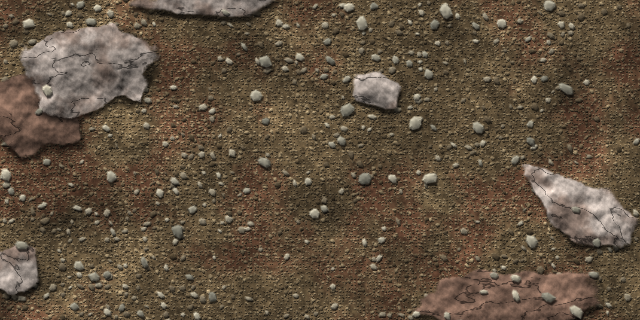
A Shadertoy shader for this texture:

```glsl
// Sunlit gravelly earth with scattered pebbles and half-buried boulders.

const float TAU = 6.2831853;
const vec2 LIGHT = vec2(-0.34, 0.94);

const vec3 EARTH = vec3(0.34, 0.285, 0.205);
const vec3 RUST = vec3(0.34, 0.235, 0.175);
const vec3 UMBER = vec3(0.31, 0.26, 0.19);
const vec3 SAND = vec3(0.59, 0.52, 0.40);
const vec3 ASH = vec3(0.69, 0.66, 0.58);
const vec3 SLATE = vec3(0.46, 0.45, 0.40);
const vec3 GRANITE = vec3(0.57, 0.53, 0.50);
const vec3 REDROCK = vec3(0.42, 0.33, 0.28);

float hash(vec2 p) {
    vec3 q = fract(p.xyx * 0.1031);
    q += dot(q, q.yzx + 33.33);
    return fract((q.x + q.y) * q.z);
}

float noise(vec2 p) {
    vec2 i = floor(p), f = fract(p);
    f = f * f * (3.0 - 2.0 * f);
    return mix(mix(hash(i), hash(i + vec2(1, 0)), f.x),
               mix(hash(i + vec2(0, 1)), hash(i + 1.0), f.x), f.y);
}

float fbm(vec2 p) {
    float sum = 0.0, amp = 0.52;
    for (int i = 0; i < 5; i++) {
        sum += amp * noise(p);
        p = mat2(0.8, 0.6, -0.6, 0.8) * p * 2.03 + 7.0;
        amp *= 0.5;
    }
    return sum;
}

mat2 rotation(float a) {
    return mat2(cos(a), sin(a), -sin(a), cos(a));
}

// Positive where a noise surface faces the light.
float relief(vec2 p, float reach) {
    return fbm(p) - fbm(p + LIGHT * reach);
}

// Rough convex polygon of about unit radius; face is its nearest side's normal.
float chip(vec2 q, float seed, out vec2 face) {
    float d = length(q) - 1.05;
    face = q / max(length(q), 0.001);
    for (int i = 0; i < 7; i++) {
        float k = float(i);
        float a = TAU * (k + 0.7 * hash(vec2(k * 3.0 + 1.0, seed))) / 7.0;
        vec2 dir = vec2(cos(a), sin(a));
        float e = dot(q, dir) - 0.72 - 0.25 * hash(vec2(seed, k * 5.0 + 2.0));
        if (e > d) { d = e; face = dir; }
    }
    return d;
}

// One jittered stone per cell, each with its own cast shadow.
void scatter(inout vec3 col, vec2 p, float cells, float density, float clumping,
             vec3 dark, vec3 pale, float seed) {
    vec2 g = p * cells;
    float blur = cells / iResolution.y;
    for (int y = -1; y <= 1; y++)
    for (int x = -1; x <= 1; x++) {
        vec2 id = floor(g) + vec2(x, y);
        vec2 key = id + seed;
        float clump = smoothstep(0.38, 0.62, fbm(id / cells * 3.5 + 19.0));
        if (hash(key) > density * mix(1.0, clump, clumping)) continue;
        vec2 jitter = vec2(hash(key + 31.0), hash(key + 57.0));
        vec2 delta = g - id - 0.2 - 0.6 * jitter;
        if (dot(delta, delta) > 0.7) continue;
        float size = mix(0.24, 0.5, pow(hash(key + 83.0), 1.6));
        vec2 radii = size * vec2(1.0, mix(0.5, 0.92, hash(key + 109.0)));
        mat2 turn = rotation((hash(key + 131.0) - 0.4) * 2.2);
        float shape = 90.0 * hash(key + 157.0);
        vec2 face, unused;
        vec2 q = turn * delta / radii;
        float shadow = chip(turn * (delta + LIGHT * size * 0.42) / radii, shape, unused);
        float d = chip(q, shape, face);
        col *= mix(1.0, 0.36, smoothstep(0.18, -0.2, shadow));
        float lit = dot(mix(q, face, smoothstep(-0.5, -0.1, d)), turn * LIGHT);
        vec3 tint = mix(dark, pale, hash(key + 181.0));
        tint *= 0.96 + 0.38 * lit + 0.2 * (noise(g * 7.0) - 0.5);
        col = mix(col, tint, smoothstep(blur, -blur, d * radii.y));
    }
}

// Weathered rock with facets, cracks and a ragged, partly buried rim.
void boulder(inout vec3 col, vec2 p, vec2 centre, vec2 radii, float angle, vec3 tint, float seed) {
    mat2 turn = rotation(angle);
    vec2 warp = vec2(fbm(p * 14.0 + seed), fbm(p * 14.0 - seed)) - 0.5;
    vec2 q = turn * (p - centre) / radii + warp * 0.5;
    if (dot(q, q) > 4.0) return;
    vec2 face, unused;
    float d = chip(q, seed, face);
    float shadow = chip(q + turn * LIGHT * 0.02 / radii, seed, unused);
    col *= mix(1.0, 0.35, smoothstep(0.12, -0.1, shadow));
    float lit = dot(mix(q * 0.5, face, smoothstep(-0.35, 0.0, d)), turn * LIGHT);
    float bump = relief(p * 11.0 + seed, 0.3) + 0.6 * relief(p * 38.0 + seed, 0.4);
    float crack = abs(fbm(turn * p * vec2(7.0, 15.0) + seed) - 0.5);
    float stain = smoothstep(0.48, 0.7, fbm(p * 9.0 + seed * 2.0));
    vec3 rock = mix(tint, REDROCK * 0.85, stain * 0.6);
    rock *= 1.03 + 0.22 * lit + 1.5 * bump;
    rock *= mix(0.55, 1.0, smoothstep(0.0, 0.022, crack));
    float edge = 1.5 / (iResolution.y * radii.y);
    col = mix(col, rock, smoothstep(edge, -edge, d));
}

void mainImage(out vec4 fragColor, in vec2 fragCoord) {
    vec2 p = fragCoord / iResolution.y;

    // Loose earth
    vec3 col = mix(EARTH, RUST, smoothstep(0.5, 0.72, fbm(p * 5.0 + 40.0)));
    col *= 0.55 + 0.9 * fbm(p * 75.0);

    // Grit and gravel, finest first
    scatter(col, p, 105.0, 0.80, 0.0, UMBER, SAND, 11.0);
    scatter(col, p, 62.0, 0.50, 0.5, UMBER, SAND, 223.0);
    col *= 1.0 + 1.1 * relief(p * 4.0, 0.3) + 0.5 * (fbm(p * 9.0) - 0.5);
    scatter(col, p, 34.0, 0.34, 0.75, UMBER, ASH, 347.0);

    // Outcrops
    boulder(col, p, vec2(0.10, 0.64), vec2(0.17, 0.13), 0.5, REDROCK, 5.0);
    boulder(col, p, vec2(0.28, 0.79), vec2(0.23, 0.15), -0.25, GRANITE, 12.0);
    boulder(col, p, vec2(0.66, 1.01), vec2(0.24, 0.06), 0.0, GRANITE, 23.0);
    boulder(col, p, vec2(1.18, 0.71), vec2(0.09, 0.06), 0.4, GRANITE, 31.0);
    boulder(col, p, vec2(1.83, 0.34), vec2(0.21, 0.10), 0.55, GRANITE * 1.12, 44.0);
    boulder(col, p, vec2(1.58, 0.06), vec2(0.31, 0.10), -0.05, REDROCK * 1.1, 58.0);
    boulder(col, p, vec2(0.04, 0.16), vec2(0.10, 0.09), 0.8, GRANITE, 67.0);

    // Larger pebbles lying on top
    scatter(col, p, 19.0, 0.24, 0.9, SLATE, ASH, 463.0);

    fragColor = vec4(clamp(col, 0.0, 1.0), 1.0);
}
```
